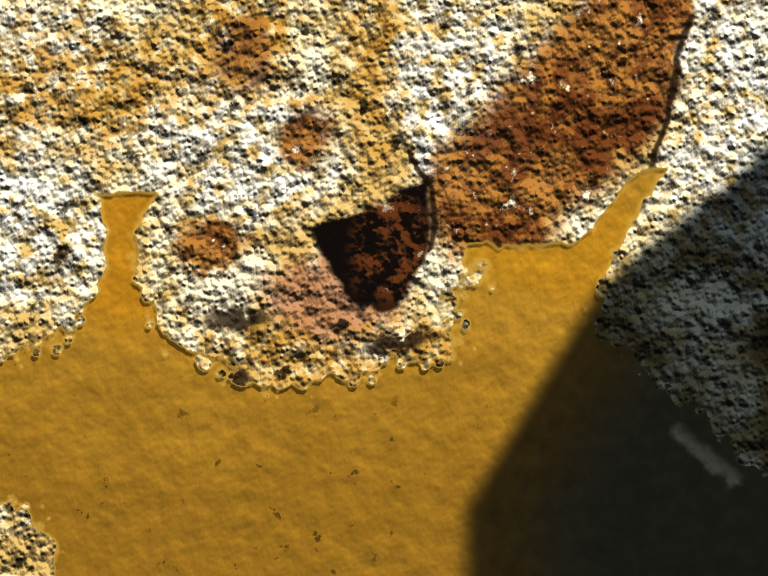
Reproduce this texture procedurally as a WebGL 1 fragment shader.

```glsl
precision highp float;
// Mineral crust around a rusty cavity, beside ochre water with a deep cast shadow.
// Soft distance shapes place the banks and stains; gradient noise and jittered
// domes build a grainy relief that is lit by finite differences.
uniform vec2 u_resolution;

const vec2 LIGHT = vec2(0.35, 0.94);

vec2 hash2(vec2 p) {
  vec2 q = vec2(dot(p, vec2(127.1, 311.7)), dot(p, vec2(269.5, 183.3)));
  return fract(sin(q) * 43758.5);
}

float corner(vec2 cell, vec2 f, vec2 o) {
  return dot(hash2(cell + o) * 2.0 - 1.0, f - o);
}

float gradNoise(vec2 p) {
  vec2 i = floor(p), f = p - i;
  vec2 u = f * f * f * (f * (f * 6.0 - 15.0) + 10.0);
  float a = mix(corner(i, f, vec2(0, 0)), corner(i, f, vec2(1, 0)), u.x);
  float b = mix(corner(i, f, vec2(0, 1)), corner(i, f, vec2(1, 1)), u.x);
  return mix(a, b, u.y) * 1.4;
}

float fbm(vec2 p) {
  float sum = 0.0, amp = 0.5;
  for (int i = 0; i < 5; i++) {
    sum += amp * gradNoise(p);
    p = mat2(1.6, 1.2, -1.2, 1.6) * p + 3.7;
    amp *= 0.55;
  }
  return sum;
}

// Height of randomly sized domes, one per cell
float grains(vec2 p) {
  vec2 i = floor(p);
  float h = 0.0;
  for (int y = -1; y <= 1; y++) {
    for (int x = -1; x <= 1; x++) {
      vec2 c = i + vec2(x, y), r = hash2(c);
      h = max(h, (0.35 + 0.65 * r.y) * (1.0 - length(p - c - r) / (0.4 + 0.5 * r.x)));
    }
  }
  return h;
}

float relief(vec2 p) {
  return 0.65 * fbm(p * 15.0) + 0.27 * grains(p * 42.0) + 0.17 * grains(p * 88.0 + 9.0);
}

float ellipse(vec2 p, vec2 c, vec2 r) {
  return (length((p - c) / r) - 1.0) * min(r.x, r.y);
}

float blob(vec2 p, vec2 c, vec2 r) {
  return 1.0 - smoothstep(0.55, 1.2, length((p - c) / r));
}

float segment(vec2 p, vec2 a, vec2 b) {
  vec2 d = b - a;
  return length(p - a - d * clamp(dot(p - a, d) / dot(d, d), 0.0, 1.0));
}

// Signed distance to the banks, negative on the crust
float shore(vec2 p) {
  float top = 0.665 - 0.09 * smoothstep(0.6, 0.75, p.x) + 0.13 * smoothstep(0.98, 1.13, p.x) - p.y;
  float d = min(top, ellipse(p, vec2(0.0, 0.58), vec2(0.185, 0.21)));
  d = min(d, ellipse(p, vec2(0.52, 0.55), vec2(0.29, 0.22)));
  d = min(d, ellipse(p, vec2(0.73, 0.44), vec2(0.075, 0.09)));
  d = min(d, ellipse(p, vec2(0.83, 0.525), vec2(0.03, 0.022)));
  d = min(d, ellipse(p, vec2(0.0, 0.03), vec2(0.1)));
  float right = max(1.03 + 0.6 * max(p.y - 0.5, 0.0) - p.x, 0.76 * (0.41 - 0.85 * (p.x - 1.04) - p.y));
  d = min(d, right);
  float rough = 0.3 + 0.7 * smoothstep(0.6, 0.45, p.y);
  return d + rough * (0.045 * fbm(p * 16.0) + 0.015 - 0.035 * grains(p * 38.0));
}

float cavity(vec2 p) {
  float d = max(p.x - 0.745, dot(p - vec2(0.538, 0.6), vec2(-0.38, 0.92)));
  d = max(d, dot(p - vec2(0.538, 0.592), vec2(-0.816, -0.578)));
  return max(max(d, 0.465 - p.y), dot(p - vec2(0.69, 0.465), vec2(0.85, -0.52)));
}

vec3 crustColor(vec2 p, float n, float fine) {
  vec2 q = p + 0.05 * vec2(n, fine);
  vec3 c = mix(vec3(0.72, 0.59, 0.33), vec3(0.87, 0.82, 0.68), smoothstep(-0.25, 0.25, n + fine * 0.5));
  // Pale salt
  float salt = blob(q, vec2(0.79, 0.86), vec2(0.13, 0.24)) + blob(q, vec2(0.42, 0.74), vec2(0.2, 0.14));
  salt += blob(q, vec2(0.04, 0.62), vec2(0.17, 0.16)) + blob(q, vec2(1.3, 0.8), vec2(0.17, 0.3));
  salt += 0.6 * blob(q, vec2(0.08, 0.96), vec2(0.11, 0.08));
  c = mix(c, vec3(0.9, 0.89, 0.84), 0.75 * clamp(salt, 0.0, 1.0) * smoothstep(-0.3, 0.15, fine));
  // Ochre stains
  float ochre = blob(q, vec2(0.12, 0.84), vec2(0.22, 0.13)) + blob(q, vec2(0.64, 0.86), vec2(0.06, 0.18));
  ochre += blob(q, vec2(0.42, 0.92), vec2(0.12, 0.11)) + blob(q, vec2(0.6, 0.38), vec2(0.28, 0.08));
  c = mix(c, vec3(0.64, 0.45, 0.16), 0.75 * clamp(ochre, 0.0, 1.0) * smoothstep(0.3, -0.2, fine));
  // Rust band and patches
  float band = 1.0 - smoothstep(0.09, 0.15, segment(q, vec2(0.86, 0.66), vec2(1.12, 0.94)));
  band *= smoothstep(0.012, -0.012, q.x - 1.13 - 0.28 * (q.y - 0.71));
  float rust = band + blob(q, vec2(0.53, 0.76), vec2(0.045, 0.06)) + blob(q, vec2(0.37, 0.57), vec2(0.07, 0.05));
  rust += 0.7 * blob(q, vec2(0.42, 0.91), vec2(0.06, 0.07));
  vec3 rusty = mix(vec3(0.34, 0.17, 0.07), vec3(0.58, 0.37, 0.14), smoothstep(-0.25, 0.3, n - fine));
  c = mix(c, rusty, 0.92 * clamp(rust, 0.0, 1.0) * smoothstep(0.42, 0.2, fine));
  return mix(c, vec3(0.6, 0.4, 0.26), 0.85 * blob(q, vec2(0.575, 0.485), vec2(0.13, 0.085)));
}

void main() {
  vec2 p = gl_FragCoord.xy / u_resolution.y;
  float n = fbm(p * 7.0), fine = fbm(p * 32.0 + 5.0);
  float slope = relief(p) - relief(p + LIGHT * 0.005);

  // Lit crust with pits
  vec3 crust = crustColor(p, n, fine) * clamp(0.97 + 5.5 * slope, 0.2, 1.35);
  crust *= mix(0.3, 1.0, smoothstep(-0.42, -0.18, fbm(p * 24.0)));
  float caves = blob(p + 0.03 * fine, vec2(0.41, 0.445), vec2(0.065, 0.022));
  caves += blob(p, vec2(0.415, 0.345), vec2(0.02, 0.018)) + blob(p + 0.04 * fine, vec2(0.69, 0.405), vec2(0.05, 0.018));
  crust = mix(crust, vec3(0.13, 0.09, 0.05), 0.8 * clamp(caves, 0.0, 1.0));

  // Cavity and cracks
  vec2 w = p + 0.025 * vec2(n, fine);
  vec3 inside = mix(vec3(0.07, 0.05, 0.04), vec3(0.4, 0.21, 0.09),
    blob(w, vec2(0.68, 0.58), vec2(0.075, 0.12)) * smoothstep(-0.2, 0.25, fine + 2.0 * slope));
  inside = mix(inside, vec3(0.72, 0.66, 0.58), 0.8 * smoothstep(0.3, 0.42, fine));
  crust = mix(crust, inside, smoothstep(0.008, -0.006, cavity(w)));
  float crack = min(segment(w, vec2(0.71, 0.73), vec2(0.755, 0.67)), segment(w, vec2(0.755, 0.67), vec2(0.752, 0.57)));
  crack = min(crack, segment(w, vec2(1.2, 0.97), vec2(1.13, 0.71)));
  crust = mix(crust, vec3(0.1, 0.06, 0.03), 0.8 * smoothstep(0.009, 0.002, crack));

  // Ochre water with faint ripples and specks
  vec3 water = mix(vec3(0.6, 0.43, 0.12), vec3(0.7, 0.51, 0.15), smoothstep(0.1, 0.5, p.y + 0.25 * n));
  water = mix(water, vec3(0.75, 0.5, 0.09), 0.7 * blob(p, vec2(0.22, 0.58), vec2(0.12, 0.18)));
  water = mix(water, vec3(0.77, 0.53, 0.1), 0.6 * blob(p, vec2(0.98, 0.57), vec2(0.2, 0.1)));
  float ripple = fbm(p * 22.0) - fbm(p * 22.0 + LIGHT * 0.14);
  water *= 1.0 + 0.5 * ripple + 0.12 * fine;
  water *= 1.0 - 0.4 * smoothstep(0.3, 0.45, fbm(p * 30.0 + 17.0)) * smoothstep(0.4, 0.2, p.y);

  // Shoreline: cast shade, then a pale wet rim
  float d = shore(p);
  water *= 1.0 - 0.5 * smoothstep(0.004, -0.004, shore(p + LIGHT * 0.01));
  water = mix(water, vec3(0.86, 0.68, 0.3), 0.6 * smoothstep(0.012, 0.002, d));
  float land = smoothstep(0.003, -0.003, d);

  // Large cast shadow
  float edge = 0.807 + 0.6 * max(p.y - 0.115, 0.0) + 0.6 * max(p.y - 0.5, 0.0);
  float shade = smoothstep(-0.025, 0.03, p.x - edge + 0.035 * n * land);
  vec3 deep = mix(vec3(0.17, 0.13, 0.05), vec3(0.1, 0.1, 0.08), smoothstep(0.0, 0.25, p.x - edge));
  deep += 0.12 * smoothstep(0.02, 0.0, segment(w, vec2(1.17, 0.25), vec2(1.28, 0.17)));
  water = mix(water, deep * (1.0 + 0.3 * fine), shade);
  crust *= mix(vec3(1.0), vec3(0.22, 0.25, 0.28) * (1.0 + n), shade);
  gl_FragColor = vec4(mix(water, crust, land), 1.0);
}
```
